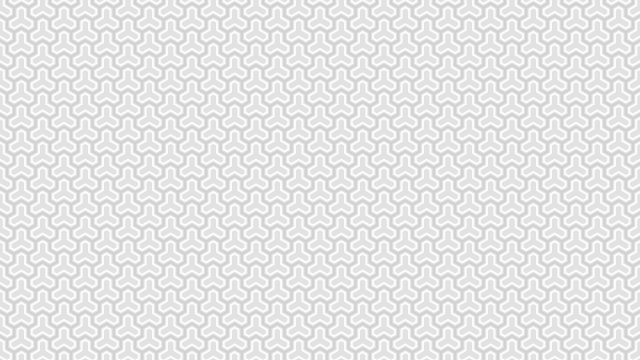
Give the GLSL for this pattern, as a WebGL 1 fragment shader.

```glsl
precision highp float;

uniform vec2 u_resolution;

const float REPEATS_ACROSS = 15.0;
const vec3 GROOVE_COLOR = vec3(0.825);
const vec3 BODY_COLOR = vec3(0.886);
const vec3 INLAY_COLOR = vec3(0.99);

// Inset distances from the tile edge, in arm widths
const float GROOVE_END = 0.082;
const float INLAY_START = 0.164;
const float INLAY_END = 0.305;

const float SIDE = 0.57735027;                 // hexagon side for an arm of width 1
const vec2 PERIOD = vec2(3.0, 3.0 * SIDE);     // rectangular repeat, two tiles each

// Mitred inset depth in a tripod of three hexagons; negative outside
float tripodDepth(vec2 p) {
    vec2 foldNormal = vec2(-0.5, 0.8660254);
    p.x = abs(p.x);
    p -= 2.0 * min(dot(p, foldNormal), 0.0) * foldNormal;
    p.x = abs(p.x);
    float side = 0.5 - p.x;
    float tip = 1.0 - dot(p, vec2(0.5, 0.8660254));
    return min(side, tip);
}

// Deepest tile of one rectangular lattice, including tips from the cell below
float latticeDepth(vec2 p) {
    vec2 cell = mod(p + 0.5 * PERIOD, PERIOD) - 0.5 * PERIOD;
    return max(tripodDepth(cell), tripodDepth(cell + vec2(0.0, PERIOD.y)));
}

// Antialiased step over one pixel
float edge(float threshold, float depth, float pixel) {
    return clamp((depth - threshold) / pixel + 0.5, 0.0, 1.0);
}

void main() {
    float scale = REPEATS_ACROSS * PERIOD.x / u_resolution.x;
    vec2 p = (gl_FragCoord.xy - 0.5 * u_resolution) * scale;

    // Two staggered lattices of tripods fill the plane
    p.y += 0.5 * PERIOD.y;
    float depth = max(latticeDepth(p), latticeDepth(p + 0.5 * PERIOD));

    // Groove, body, inlaid outline, body
    vec3 color = mix(GROOVE_COLOR, BODY_COLOR, edge(GROOVE_END, depth, scale));
    float inlay = edge(INLAY_START, depth, scale) - edge(INLAY_END, depth, scale);
    color = mix(color, INLAY_COLOR, inlay);

    gl_FragColor = vec4(color, 1.0);
}
```
